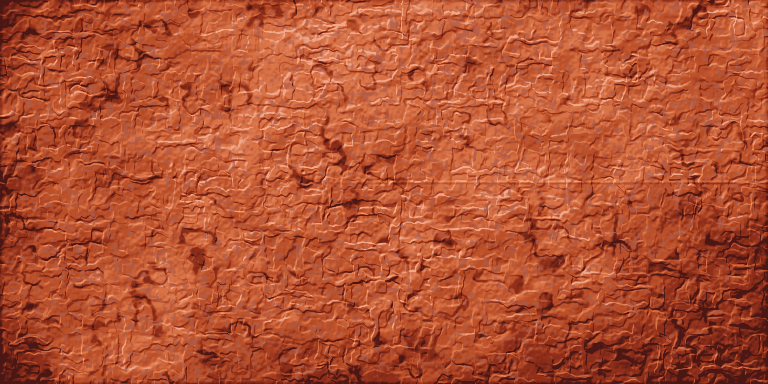
Write a Shadertoy shader that draws this texture.

```glsl
float hash(vec2 p) {
    return fract(sin(dot(p, vec2(127.1, 311.7))) * 43758.5453);
}

float noise(vec2 p) {
    vec2 cell = floor(p), f = fract(p);
    f = f * f * (3.0 - 2.0 * f);
    return mix(mix(hash(cell), hash(cell + vec2(1, 0)), f.x),
               mix(hash(cell + vec2(0, 1)), hash(cell + vec2(1, 1)), f.x), f.y);
}

// Ragged coordinates, so that no stroke runs smoothly
vec2 ragged(vec2 p) {
    vec2 bend = vec2(noise(p * 34.0), noise(p * 34.0 + 40.0)) - 0.5;
    vec2 nick = vec2(noise(p * 90.0 + 11.0), noise(p * 90.0 + 70.0)) - 0.5;
    return p + 0.016 * bend + 0.009 * nick;
}

// Broken grooves that outline small islands
float groove(vec2 q) {
    float line = 1.0 - smoothstep(0.03, 0.13, abs(noise(q * vec2(24.0, 29.0) + 5.0) - 0.52));
    return line * smoothstep(0.36, 0.58, noise(q * 27.0 + 33.0));
}

// Embossed height: strokes both ways, grooves, dents and undulation
float relief(vec2 p) {
    vec2 q = ragged(p);
    float across = smoothstep(0.52, 0.70, noise(q * vec2(14.0, 56.0)));
    float upright = smoothstep(0.54, 0.72, noise(q * vec2(54.0, 13.0) + 17.0));
    float plates = smoothstep(0.46, 0.58, noise(q * vec2(36.0, 44.0) + 90.0));
    float dents = noise(p * 60.0 + 9.0) * 0.40 + noise(p * 125.0) * 0.30;
    float swell = 0.9 * noise(p * 26.0 + 50.0);
    float crease = 0.3 * smoothstep(0.006, 0.0, abs(p.y - 0.525)) * smoothstep(0.7, 1.2, p.x);
    return max(across, upright) * 0.75 + plates * 0.4 - groove(q) * 0.65 + dents + swell + crease;
}

// Broad sheen of the bent sheet
float sheen(vec2 p, float width) {
    float s = 0.15 * exp(-2.0 * dot(p - vec2(0.9, 0.8), p - vec2(0.9, 0.8)));
    s += 0.22 * exp(-22.0 * dot(p - vec2(0.35, 0.12), p - vec2(0.35, 0.12)));
    s -= 0.18 * smoothstep(0.16, 0.0, p.x);
    s -= 0.24 * smoothstep(1.5, 2.0, p.x) * smoothstep(0.75, 0.25, p.y);
    s -= 0.18 * smoothstep(0.25, 0.0, p.y);
    s -= 0.35 * smoothstep(0.13, 0.0, length(p - vec2(0.0, 1.0)));
    float border = min(min(p.x, width - p.x), min(p.y, 1.0 - p.y));
    s -= 0.25 * smoothstep(0.010, 0.0, border);
    return s + 0.18 * (noise(p * 4.0 + 3.0) - 0.5) + 0.24 * (noise(p * 11.0 + 8.0) - 0.5);
}

vec3 copper(float tone) {
    vec3 c = mix(vec3(0.29, 0.09, 0.08), vec3(0.56, 0.18, 0.10), smoothstep(-0.05, 0.26, tone));
    c = mix(c, vec3(0.73, 0.31, 0.16), smoothstep(0.26, 0.5, tone));
    c = mix(c, vec3(0.85, 0.45, 0.28), smoothstep(0.5, 0.75, tone));
    return mix(c, vec3(0.94, 0.66, 0.55), smoothstep(0.75, 1.05, tone));
}

void mainImage(out vec4 fragColor, in vec2 fragCoord) {
    vec2 p = fragCoord / iResolution.y;
    float width = iResolution.x / iResolution.y;

    // Slope towards a light at the upper left
    vec2 toLight = 0.0021 * vec2(-0.5, 0.87);
    float slope = relief(p - toLight) - relief(p + toLight);
    float strength = 0.7 + 0.6 * noise(p * 6.0 + 21.0);
    float shade = 0.85 * strength * slope / (1.0 + 0.55 * abs(slope));

    // Dark patina gathered in clumps along the grooves
    float clumps = smoothstep(0.40, 0.70, noise(p * 13.0 + 60.0));
    float patina = groove(ragged(p + toLight)) * (0.15 + 0.85 * clumps);

    float tone = 0.50 + sheen(p, width) + shade - 0.42 * patina;
    vec3 color = copper(tone);

    // Dull bloom on grains of the lit metal
    float bloom = smoothstep(0.64, 0.80, noise(p * 110.0 + 80.0));
    color = mix(color, vec3(0.67, 0.36, 0.30), 0.65 * bloom * smoothstep(0.2, 0.4, tone));
    fragColor = vec4(color, 1.0);
}
```
